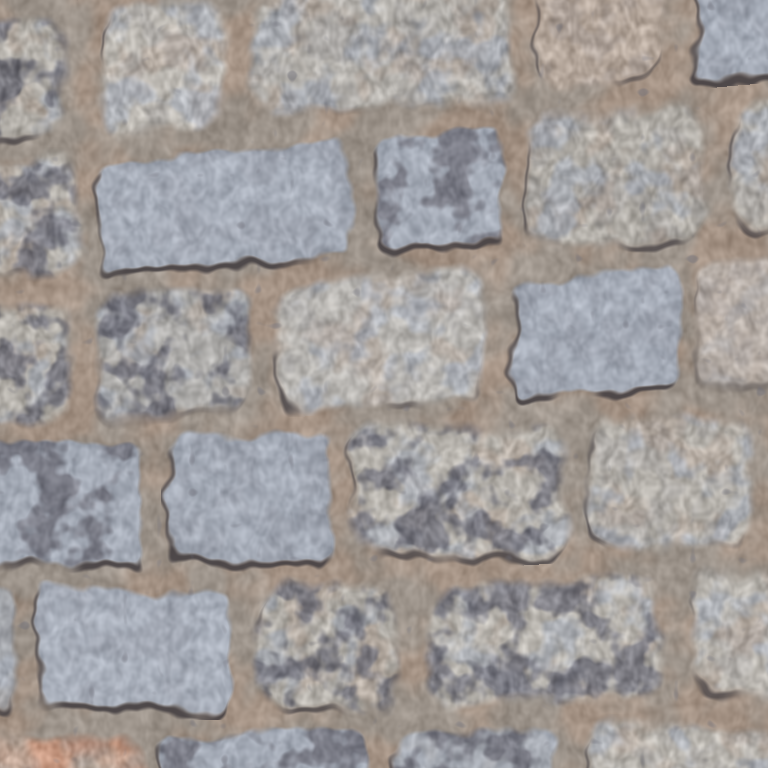
Give the GLSL for this texture, as a three.js fragment shader.

```glsl
varying vec2 vUv;

const vec2 CELL = vec2(0.275, 0.186);
const vec3 SAND = vec3(0.645, 0.575, 0.52);
const vec3 DUST = vec3(0.61, 0.575, 0.54);
const vec3 PALE = vec3(0.715, 0.70, 0.675);
const vec3 BLUE = vec3(0.645, 0.67, 0.715);
const vec3 TAN = vec3(0.70, 0.645, 0.60);
const vec3 RUST = vec3(0.75, 0.57, 0.48);
const vec3 SLATE = vec3(0.43, 0.43, 0.47);
const vec3 CRACK = vec3(0.27, 0.25, 0.26);

float hash(vec2 p) {
  return fract(sin(dot(p, vec2(127.1, 311.7))) * 43758.5);
}

vec2 gradient(vec2 corner) {
  float angle = 6.2832 * hash(corner);
  return vec2(cos(angle), sin(angle));
}

float noise(vec2 p) {
  vec2 i = floor(p), f = fract(p);
  vec2 u = f * f * f * (f * (f * 6.0 - 15.0) + 10.0);
  vec2 e = vec2(1.0, 0.0);
  float low = mix(dot(gradient(i), f), dot(gradient(i + e), f - e), u.x);
  float high = mix(dot(gradient(i + e.yx), f - e.yx), dot(gradient(i + 1.0), f - 1.0), u.x);
  return mix(low, high, u.y);
}

float fbm(vec2 p) {
  float sum = 0.0, gain = 1.0;
  for (int i = 0; i < 3; i++) {
    sum += gain * noise(p);
    p = p * 2.03 + 17.3;
    gain *= 0.55;
  }
  return sum;
}

float roundedBox(vec2 p, vec2 halfSize, float radius) {
  vec2 d = abs(p) - halfSize + radius;
  return length(max(d, 0.0)) + min(max(d.x, d.y), 0.0) - radius;
}

float coverage(float dist, float softness) {
  return 1.0 - smoothstep(-softness, softness, dist);
}

// Jittered joint position along a row, in columns
float jointAt(float column, float row) {
  return column + 0.4 * (hash(vec2(column, row)) - 0.5);
}

// Wormy mineral grain, slightly taller than wide
float grain(vec2 p) {
  vec2 warped = p + 0.006 * vec2(noise(p * 31.0), noise(p * 31.0 + 40.0));
  return noise(warped * vec2(72.0, 52.0)) + 0.65 * noise(warped * vec2(135.0, 105.0) + 9.0);
}

vec3 mortarColor(vec2 p) {
  vec3 base = mix(SAND, DUST, smoothstep(-0.3, 0.3, fbm(p * 9.0)));
  return base + 0.06 * fbm(p * 16.0 + 5.0) + 0.085 * grain(p + 3.0);
}

vec3 stoneColor(vec2 p, vec2 id, float cool) {
  vec2 q = p + id * 3.7;
  float warm = step(0.76, hash(id + 21.0)) * (1.0 - cool);
  float rusty = step(0.6, hash(id + 33.0)) * warm;
  float mottled = step(0.74, hash(id + 45.0)) * (1.0 - warm);
  vec3 base = mix(mix(PALE, BLUE, cool), TAN, warm);
  base = mix(base, RUST, rusty * smoothstep(-0.2, 0.4, fbm(q * 8.0)));
  base = mix(base, TAN, 0.6 * (1.0 - cool) * smoothstep(0.0, 0.4, fbm(q * 13.0 + 7.0)));
  base = mix(base, BLUE, 0.65 * (1.0 - warm) * smoothstep(0.0, 0.4, fbm(q * 15.0 + 31.0)));
  float patches = smoothstep(-0.12, 0.28, fbm(q * 19.0 + 13.0));
  base = mix(base, SLATE, patches * mix(0.14, 0.8, mottled));
  base += 0.05 * (hash(id + 57.0) - 0.5);
  return base + mix(0.16, 0.11, cool) * grain(q) + 0.05 * fbm(q * 28.0);
}

void main() {
  vec2 p = vUv;

  // Courses that climb to the right, more so near the top
  float course = (p.y - 0.09 * p.x * p.y + 0.014 * noise(p * 3.0)) / CELL.y + 0.66;
  float row = floor(course);
  float along = p.x / CELL.x + 0.5 * row + 0.5 * hash(vec2(row, 4.0));
  float column = floor(along);
  column -= 1.0 - step(jointAt(column, row), along);
  column += step(jointAt(column + 1.0, row), along);
  vec2 id = vec2(column, row);

  // Stone outline with chipped, uneven edges
  float left = jointAt(column, row);
  float right = jointAt(column + 1.0, row);
  vec2 local = vec2(along - 0.5 * (left + right), course - row - 0.5) * CELL;
  local.y += local.x * 0.12 * (hash(id + 5.0) - 0.5);
  local += 0.016 * vec2(noise(p * 13.0), noise(p * 13.0 + 50.0));
  local += 0.008 * vec2(noise(p * 38.0 + 20.0), noise(p * 38.0 + 70.0));
  vec2 gap = mix(vec2(0.010, 0.013), vec2(0.027, 0.023), vec2(hash(id + 8.0), hash(id + 11.0)));
  vec2 halfSize = 0.5 * vec2(right - left, 1.0) * CELL - gap;
  float cool = smoothstep(0.58, 0.78, hash(id + 14.0));
  float radius = mix(0.035, 0.014, cool);
  float dist = roundedBox(local, halfSize, radius);
  float body = coverage(dist, mix(0.009, 0.004, cool));

  // Thin broken shadow under the lower edge
  float dropped = coverage(roundedBox(local + vec2(0.003, 0.008), halfSize, radius), 0.003);
  float broken = smoothstep(-0.12, 0.18, noise(p * 10.0 + id) + 0.3 * cool);
  float depth = mix(0.75 * step(0.45, hash(id + 17.0)), 0.9, cool);
  float shadow = dropped * (1.0 - coverage(dist, 0.003)) * broken * depth;

  vec3 color = mix(mortarColor(p), stoneColor(p, id, cool), body);
  color -= 0.045 * coverage(abs(dist) - 0.004, 0.008) * smoothstep(-0.3, 0.3, noise(p * 18.0));
  color = mix(color, CRACK, shadow);

  // Scattered dark pits
  float pits = smoothstep(0.42, 0.6, noise(p * 46.0 + 80.0));
  gl_FragColor = vec4(mix(color, SLATE, 0.45 * pits), 1.0);
}
```
